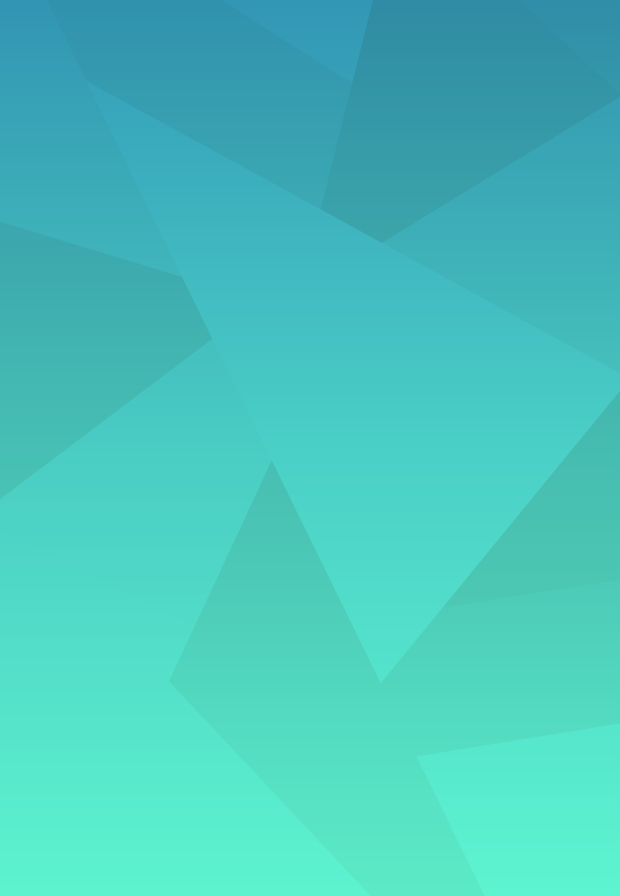
Write a WebGL 1 fragment shader that draws this background.

```glsl
precision highp float;

uniform vec2 u_resolution;

#define FRAME vec2(5.32, 7.68)
#define TOP_BLUE vec3(0.198, 0.600, 0.722)
#define MID_TEAL vec3(0.292, 0.812, 0.778)
#define LOW_MINT vec3(0.368, 0.962, 0.820)
#define SHADE_TINT vec3(0.65, 1.0, 1.2)
#define EDGE_SOFTNESS 0.75

// Soft half-plane: 1 below a line running right, or left of a line running down.
float side(vec2 p, vec2 a, vec2 b) {
  vec2 d = b - a;
  vec2 q = p - a;
  float dist = (d.x * q.y - d.y * q.x) / length(d);
  float soft = EDGE_SOFTNESS * FRAME.y / u_resolution.y;
  return smoothstep(-soft, soft, dist);
}

// Facets above the long falling ridge.
float upperShade(vec2 p) {
  float glint = side(p, vec2(1.90, 0.0), vec2(3.00, 0.70));
  float middle = mix(0.015, 0.050, glint);

  float corner = side(p, vec2(4.45, 0.0), vec2(5.32, 0.80));
  float dark = mix(0.075, 0.092, corner);

  float lower = side(p, vec2(3.28, 2.08), vec2(5.32, 0.83));
  float right = mix(dark, 0.035, lower);
  return mix(right, middle, side(p, vec2(3.20, 0.0), vec2(2.75, 1.80)));
}

// Facets beyond the slanting edge on the lower right.
float lowerRightShade(vec2 p, float bandShade) {
  float band = side(p, vec2(3.85, 5.20), vec2(5.32, 4.97));
  float bright = side(p, vec2(3.60, 6.48), vec2(5.32, 6.20));
  return mix(mix(0.092, bandShade, band), 0.005, bright);
}

// Facets left of the main diagonal.
float leftShade(vec2 p, float kiteShade) {
  float wedge = side(p, vec2(0.0, 1.90), vec2(1.55, 2.37));
  float pale = side(p, vec2(0.0, 4.28), vec2(1.80, 2.92));
  float floorArea = side(p, vec2(0.0, 4.55), vec2(1.65, 5.35));
  float shade = mix(0.025, 0.078, wedge);
  shade = mix(shade, 0.014, pale);
  shade = mix(shade, 0.020 - 0.012 * p.y / FRAME.y, floorArea);

  float kite = 1.0 - side(p, vec2(2.33, 3.95), vec2(1.45, 5.84));
  kite *= 1.0 - side(p, vec2(1.45, 5.84), vec2(3.18, 7.68));
  return mix(shade, kiteShade, kite);
}

void main() {
  // Canvas coordinates with y running down.
  vec2 uv = gl_FragCoord.xy / u_resolution;
  uv.y = 1.0 - uv.y;
  vec2 p = uv * FRAME;

  // Vertical gradient.
  vec3 color = mix(TOP_BLUE, MID_TEAL, min(uv.y * 2.0, 1.0));
  color = mix(color, LOW_MINT, max(uv.y * 2.0 - 1.0, 0.0));

  // Long edges divide the canvas into groups of facets.
  float diagonal = side(p, vec2(0.40, 0.0), vec2(4.16, 7.68));
  float belowRidge = side(p, vec2(0.75, 0.70), vec2(5.32, 3.20));
  float slant = 1.0 - side(p, vec2(5.32, 3.35), vec2(3.28, 5.84));

  float foldShade = mix(0.085, 0.045, smoothstep(0.5, 0.9, uv.y));
  float shade = mix(0.0, lowerRightShade(p, foldShade), slant);
  shade = mix(upperShade(p), shade, belowRidge);
  shade = mix(shade, leftShade(p, foldShade), diagonal);

  gl_FragColor = vec4(color * (1.0 - shade * SHADE_TINT), 1.0);
}
```
